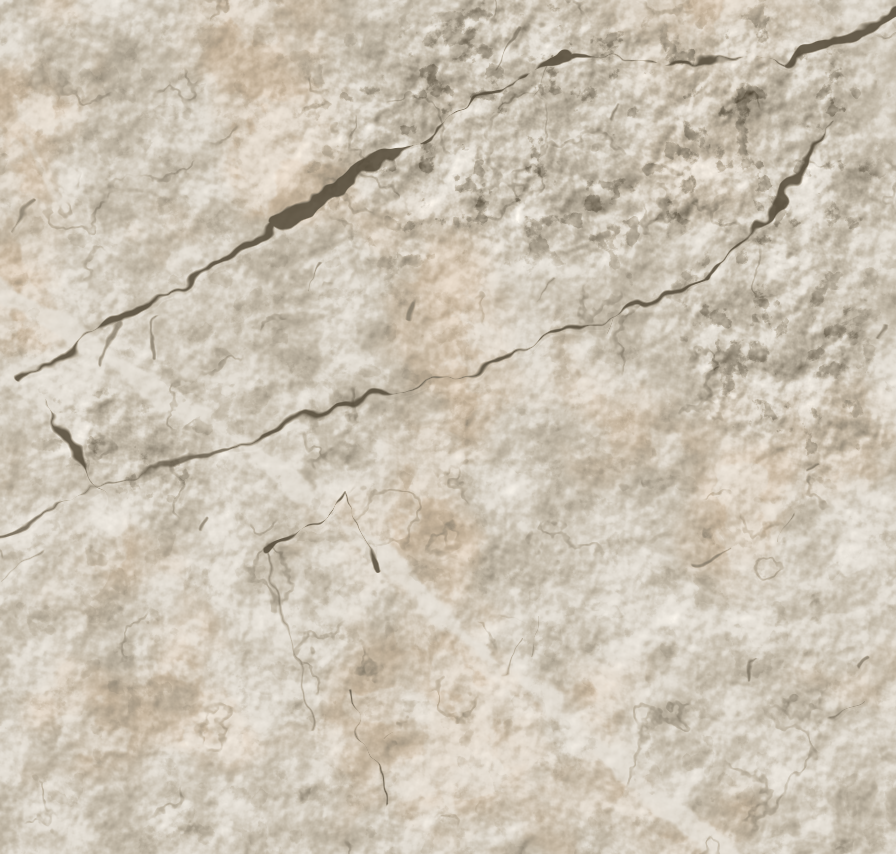
This texture is drawn by a WebGL 2 fragment shader. Its source:

```glsl
#version 300 es
precision highp float;
// Weathered pale limestone: a mottled cream face with ochre stains and crusty
// side-lit relief from layered noise, cut by ragged dark fissures, hairlines
// and a chalky vein drawn as warped distance fields.
#define BASE_TONE 0.806
#define MOTTLE 0.20
#define RELIEF 0.72
#define RELIEF_SCALE 27.0
#define ROUGH_GAIN 0.75
#define STAIN 0.04
#define CHALK 0.055
#define VEIN_WIDTH 0.010
#define WARP 0.045
#define CHIPS 22
#define CRACK_TONE 0.32

uniform vec2 u_resolution;
out vec4 fragColor;

float hash(vec2 p) {
    return fract(sin(dot(p, vec2(127.1, 311.7))) * 43758.5453);
}
float noise(vec2 p) {
    vec2 i = floor(p), f = fract(p);
    f = f * f * f * (f * (f * 6.0 - 15.0) + 10.0);
    return mix(mix(hash(i), hash(i + vec2(1, 0)), f.x),
               mix(hash(i + vec2(0, 1)), hash(i + vec2(1, 1)), f.x), f.y);
}
float fbm(vec2 p) {
    float sum = 0.0, amp = 0.516;
    for (int i = 0; i < 5; i++) {
        sum += amp * noise(p);
        p = mat2(1.6, 1.2, -1.2, 1.6) * p + 7.3;
        amp *= 0.5;
    }
    return sum;
}
float segment(vec2 p, vec2 a, vec2 b) {
    vec2 d = b - a;
    return length(p - a - d * clamp(dot(p - a, d) / dot(d, d), 0.0, 1.0));
}
float slit(vec2 p, vec2 a, vec2 b, float halfWidth) {
    float soft = max(0.0016, 0.7 / u_resolution.y);
    return 1.0 - smoothstep(halfWidth - soft, halfWidth + soft, segment(p, a, b));
}

// Long fissures rising to the right, steep side breaks, scattered chips
float cracks(vec2 p, float ragged) {
    float wide = 0.0042 * ragged, thin = 0.0013 * ragged;
    float c = slit(p, vec2(0.03, 0.56), vec2(0.33, 0.745), thin * 1.2);
    c = max(c, slit(p, vec2(0.33, 0.745), vec2(0.67, 0.935), wide));
    c = max(c, slit(p, vec2(0.67, 0.935), vec2(0.92, 0.93), thin * 1.4));
    c = max(c, slit(p, vec2(0.92, 0.93), vec2(1.08, 1.0), wide * 0.8));
    c = max(c, slit(p, vec2(0.27, 0.475), vec2(0.84, 0.675), thin));
    c = max(c, slit(p, vec2(0.84, 0.675), vec2(0.97, 0.85), wide * 0.5));
    c = max(c, slit(p, vec2(-0.02, 0.375), vec2(0.27, 0.475), thin) * 0.8);
    c = max(c, slit(p, vec2(0.05, 0.53), vec2(0.11, 0.41), thin * 1.2));
    c = max(c, slit(p, vec2(0.325, 0.34), vec2(0.41, 0.42), wide * 0.6));
    c = max(c, slit(p, vec2(0.41, 0.42), vec2(0.445, 0.32), thin * 1.2));
    c = max(c, slit(p, vec2(0.325, 0.34), vec2(0.36, 0.14), thin * 0.4) * 0.5);
    c = max(c, slit(p, vec2(0.41, 0.20), vec2(0.45, 0.05), thin));
    for (int i = 0; i < CHIPS; i++) {
        float k = float(i), angle = mix(0.3, 1.9, hash(vec2(k, 9.1)));
        vec2 centre = vec2(hash(vec2(k, 1.7)) * 1.05, hash(vec2(k, 5.3)));
        vec2 arm = mix(0.006, 0.028, hash(vec2(k, 3.9))) * vec2(cos(angle), sin(angle));
        c = max(c, slit(p, centre - arm, centre + arm, thin * 0.8) * 0.55);
    }
    return c;
}

// Crusty lumps on thin flakes with stepped edges
float height(vec2 p) {
    return fbm(p * RELIEF_SCALE) + 0.12 * smoothstep(0.45, 0.55, fbm(p * 12.0 + 31.0));
}
vec3 stoneColour(float tone) {
    float pale = smoothstep(0.74, 0.92, tone);
    return tone - vec3(0.0, mix(0.038, 0.02, pale), mix(0.105, 0.055, pale));
}

void main() {
    vec2 p = gl_FragCoord.xy / u_resolution.y;
    vec2 bend = vec2(fbm(p * 9.0 + 3.0), fbm(p * 9.0 + 19.0)) - 0.5;
    vec2 q = p + WARP * bend, r = p + 0.25 * WARP * bend;
    float broad = fbm(p * 3.5 + 11.0), patches = fbm(r * 15.0 + 43.0);
    // Pitted band towards the upper right
    float band = min(segment(p, vec2(0.55, 0.86), vec2(0.95, 0.84)),
                     segment(p, vec2(0.95, 0.80), vec2(0.90, 0.56)));
    float rough = smoothstep(0.15, 0.02, band + 0.5 * (broad - 0.5));
    rough = max(rough, 0.8 * smoothstep(0.08, 0.02, segment(q, vec2(0.11, 0.49), vec2(0.19, 0.46))));
    // Slopes lit from the upper left
    vec2 toLight = vec2(-0.0016, 0.0023);
    float slope = height(r - toLight) - height(r + toLight);
    float tone = BASE_TONE + MOTTLE * (patches - 0.5) + 0.06 * (broad - 0.5);
    tone += RELIEF * slope * (0.75 + ROUGH_GAIN * rough) - 0.012 * rough;
    tone += 0.06 * (noise(p * 170.0) - 0.5);
    // Chalky crust and the pale vein falling to the right
    vec2 v = p + 0.5 * WARP * bend;
    float vein = min(segment(v, vec2(-0.03, 0.68), vec2(0.29, 0.48)),
                     segment(v, vec2(0.29, 0.48), vec2(0.87, -0.02)));
    float twig = segment(v, vec2(0.03, 0.84), vec2(0.14, 0.65));
    float crust = smoothstep(0.50, 0.62, fbm(r * 23.0 + 71.0) + 0.10 * exp(-vein * 16.0));
    float chalk = 1.0 - smoothstep(VEIN_WIDTH * 0.6, VEIN_WIDTH * 1.4, vein + 0.04 * (patches - 0.5));
    chalk = max(chalk, 0.6 * (1.0 - smoothstep(0.001, 0.007, twig)));
    tone += CHALK * crust * (1.0 - 0.6 * rough);
    tone = mix(tone, 0.905 + 0.3 * slope, 0.8 * chalk);
    // Fissures with a lit lower lip, fine broken hairlines and pits
    float ragged = 2.3 * smoothstep(0.2, 0.8, noise(p * 21.0)) + 1.3 * noise(p * 80.0) - 0.8;
    vec2 jag = q + 0.010 * (vec2(noise(p * 50.0), noise(p * 50.0 + 9.0)) - 0.5);
    float lip = cracks(jag + vec2(-0.002, 0.007), ragged), dark = cracks(jag, ragged);
    float hair = 1.0 - smoothstep(0.004, 0.03, abs(fbm(r * 13.0 + 91.0) - 0.5));
    hair *= smoothstep(0.58, 0.75, noise(p * 19.0 + 57.0));
    float pits = smoothstep(0.37, 0.27, fbm(r * 46.0 + 5.0)) * (0.2 + 0.5 * rough);
    tone += 0.04 * lip - 0.11 * hair - 0.24 * pits;
    tone -= 0.5 * max(tone - 0.88, 0.0);
    tone = mix(tone, CRACK_TONE, 0.85 * dark);
    // Ochre stains, strongest at the upper left
    float corner = 0.22 * exp(-5.0 * length((p - vec2(0.20, 0.93)) * vec2(0.8, 1.2)));
    float stain = smoothstep(0.48, 0.72, fbm(r * 6.0 + 23.0) + corner) * smoothstep(0.5, 0.78, tone);
    stain *= (1.0 - 0.8 * chalk) * (1.0 - 0.7 * rough) * (1.0 - 0.5 * crust);
    vec3 colour = stoneColour(tone) + STAIN * stain * vec3(0.35, -0.5, -1.2);
    fragColor = vec4(clamp(colour, 0.0, 1.0), 1.0);
}
```
